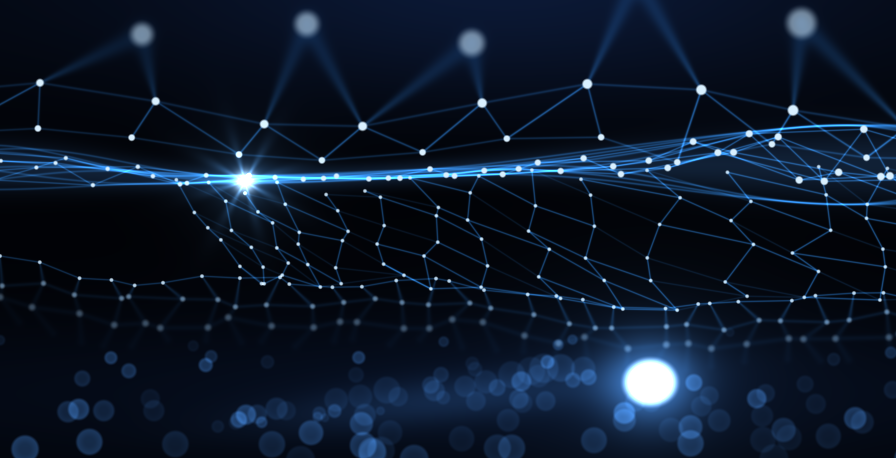
This background is drawn by a Shadertoy shader. Its source:

```glsl
const vec3 LINK_BLUE = vec3(0.14, 0.40, 0.66);
const vec3 NODE_WHITE = vec3(0.85, 0.94, 1.0);
const vec3 HAZE_BLUE = vec3(0.17, 0.33, 0.52);

float hash(vec2 p) {
    return fract(sin(dot(p, vec2(127.1, 311.7))) * 43758.5453);
}

float glow(float d, float w) {
    return exp(-d * d / (w * w));
}

float disc(vec2 p, vec2 c, float r, float soft) {
    return 1.0 - smoothstep(r - soft, r + soft, length(p - c));
}

// Soft segment whose width runs from wa to wb; wide parts fade
float link(vec2 p, vec2 a, vec2 b, float wa, float wb) {
    vec2 ab = b - a;
    float h = clamp(dot(p - a, ab) / dot(ab, ab), 0.0, 1.0);
    float w = mix(wa, wb, h);
    return glow(length(p - a - ab * h), w) * sqrt(0.0022 / w);
}

// Guide curves of the surface
float ribbonCentre(float x) {
    return 0.608 + 0.032 * smoothstep(0.5, 1.4, x) + 0.027 * (1.0 - smoothstep(0.0, 0.5, x));
}

float ribbonHalf(float x) {
    return 0.009 + 0.04 * (1.0 - smoothstep(0.0, 0.5, x)) + 0.085 * smoothstep(0.9, 2.0, x);
}

float lowerEdge(float x) {
    return 0.385 + 0.045 * (1.0 - smoothstep(0.0, 0.25, x))
        - 0.055 * smoothstep(0.9, 1.45, x) + 0.03 * smoothstep(1.5, 1.95, x);
}

// Node positions of each net
vec2 canopyNode(float row, float i) {
    if (row < 0.5) return vec2(0.31 + 0.36 * i, 0.925 + 0.025 * sin(i * 2.0) + (i == 3.0 ? 0.13 : 0.0));
    float x = 0.1 + (row < 1.5 ? 0.235 : 0.2) * i + 0.05 * (hash(vec2(i, row)) - 0.5);
    float wave = cos(4.8 * (x - 0.05));
    if (row < 1.5) return vec2(x, 0.77 + 0.05 * wave);
    return vec2(x, 0.685 + 0.035 * wave - 0.3 * max(x - 1.25, 0.0) * step(x, 1.6));
}

vec2 ribbonNode(float i) {
    float x = 0.045 * (i + hash(vec2(i, 3.0)));
    return vec2(x, ribbonCentre(x) + ribbonHalf(x) * (2.0 * hash(vec2(i, 8.0)) - 1.0));
}

vec2 curtainNode(float i, float j) {
    float t = j / 5.0;
    vec2 jitter = vec2(hash(vec2(i, j)), hash(vec2(j + 20.0, i))) - 0.5;
    float x = 0.4 + 0.06 * i + 0.0045 * i * i + 0.16 * t * exp(-0.25 * i);
    x += jitter.x * (0.03 + 0.006 * i);
    return vec2(x, mix(ribbonCentre(x) - 0.02, lowerEdge(x), t) + 0.035 * jitter.y);
}

vec2 fringeNode(float i, float k) {
    float x = 0.07 * (i + 0.8 * hash(vec2(i, k + 40.0)));
    return vec2(x, lowerEdge(x) - 0.045 * k + 0.025 * (hash(vec2(k + 60.0, i)) - 0.5));
}

void mainImage(out vec4 fragColor, in vec2 fragCoord) {
    vec2 p = fragCoord / iResolution.y;

    // Night gradient with haze above and below
    vec3 col = vec3(0.004, 0.008, 0.022);
    col += vec3(0.04, 0.09, 0.19) * smoothstep(0.6, 1.05, p.y) * (0.25 + 0.75 * glow(p.x - 1.1, 0.75));
    col += vec3(0.02, 0.05, 0.105) * glow(p.y - 0.14, 0.17) * (0.5 + 0.5 * glow(p.x - 1.1, 0.8));
    col += HAZE_BLUE * 0.3 * glow(p.y - 0.02 - 0.11 * p.x, 0.05) * glow(p.x - 1.0, 0.4);
    col += HAZE_BLUE * 0.35 * glow(p.y - ribbonCentre(p.x), 0.02 + 0.6 * ribbonHalf(p.x));

    float lines = 0.0, nodes = 0.0;

    // Upper canopy: blurred beams, then two rows of sharp nodes
    for (float i = 0.0; i < 5.0; i++) {
        vec2 a = canopyNode(0.0, i);
        float k = floor((a.x - 0.1) / 0.235);
        for (float s = 0.0; s < 2.0; s++)
            lines += 0.6 * link(p, a, canopyNode(1.0, k + s), 0.024, 0.003);
        nodes += 0.5 * disc(p, a, 0.023 + 0.002 * i, 0.012);
    }
    for (float i = -1.0; i < 10.0; i++) {
        vec2 a = canopyNode(1.0, i), b = canopyNode(2.0, i);
        float k = floor((a.x - 0.1) / 0.2);
        lines += 0.75 * link(p, a, canopyNode(2.0, k), 0.0025, 0.0025);
        lines += 0.55 * link(p, a, canopyNode(2.0, k + 1.0), 0.0025, 0.0025);
        lines += 0.35 * link(p, a, canopyNode(1.0, i + 1.0), 0.003, 0.003);
        lines += 0.35 * link(p, b, canopyNode(2.0, i + 1.0), 0.0025, 0.0025);
        nodes += disc(p, a, 0.008 + 0.002 * a.x, 0.003) + disc(p, b, 0.007, 0.0025);
    }

    // Horizon ribbon: crossing chords and long fibres
    for (float i = -6.0; i < 44.0; i++) {
        vec2 a = ribbonNode(i);
        lines += 0.5 * link(p, a, ribbonNode(i + 2.0), 0.002, 0.002);
        lines += 0.5 * link(p, a, ribbonNode(i + 5.0), 0.002, 0.002);
        nodes += disc(p, a, 0.004 + 0.0022 * a.x, 0.0025);
    }
    for (float i = 0.0; i < 7.0; i++) {
        float y = ribbonCentre(p.x) + ribbonHalf(p.x) * sin(2.4 * i + p.x * (1.0 + 0.4 * i));
        lines += 0.45 * glow(p.y - y, 0.0025);
    }

    // Hanging curtain between the ribbon and the lower edge
    for (float i = 0.0; i < 15.0; i++)
    for (float j = 0.0; j < 6.0; j++) {
        vec2 a = curtainNode(i, j);
        if (j < 5.0) lines += 0.55 * link(p, a, curtainNode(i, j + 1.0), 0.002, 0.002);
        float side = hash(vec2(i + 9.0, j)) > 0.6 ? 0.5 : 0.16;
        lines += side * link(p, a, curtainNode(i + 1.0, min(j + 1.0, 5.0)), 0.002, 0.002);
        nodes += 0.85 * disc(p, a, 0.0038, 0.0022);
    }

    // Lower fringe, losing focus row by row
    for (float k = 0.0; k < 3.0; k++)
    for (float i = -1.0; i < 29.0; i++) {
        vec2 a = fringeNode(i, k);
        float w = 0.002 + 0.002 * k, fade = 1.0 / (1.0 + 1.3 * k);
        lines += 0.45 * fade * link(p, a, fringeNode(i + 1.0, k), w, w);
        lines += 0.35 * fade * link(p, a, fringeNode(i, k + 1.0), w, w + 0.003);
        nodes += 0.8 * fade * disc(p, a, 0.004 + 0.0015 * k, 0.002 + 0.0015 * k);
    }
    col += LINK_BLUE * lines * (0.75 + 0.2 * p.x);
    col = mix(col, NODE_WHITE, min(nodes, 1.0));

    // Bokeh: scattered discs, then a denser diagonal trail
    for (float i = 0.0; i < 110.0; i++) {
        float t = hash(vec2(i, 70.0)), x = 2.0 * hash(vec2(i, 71.0));
        vec2 c = vec2(x, 0.28 - 0.29 * t);
        if (i > 79.0) c = vec2(0.4 + 0.45 * x, 0.05 + 0.055 * x + 0.05 * t);
        float r = 0.009 + 0.023 * t;
        float rim = 0.75 + 0.25 * smoothstep(0.3, 1.0, length(p - c) / r);
        col += HAZE_BLUE * rim * (0.15 + 0.5 * pow(hash(vec2(i, 72.0)), 2.0)) * disc(p, c, r, 0.004);
    }

    // Small starburst on the horizon
    vec2 q = p - vec2(0.535, 0.603);
    float d = length(q), angle = atan(q.y, q.x);
    float rays = pow(abs(sin(angle * 4.0 + 0.5)), 8.0) * exp(-d * 22.0);
    col += vec3(0.3, 0.55, 0.8) * (0.6 * exp(-d * 20.0) + 0.8 * rays + 0.5 * glow(q.y, 0.004) * glow(q.x, 0.1));
    col += NODE_WHITE * 1.2 * glow(d, 0.021);

    // Large out-of-focus light
    q = p - vec2(1.42, 0.165);
    d = length(q * vec2(0.88, 1.0));
    col += vec3(0.25, 0.47, 0.72) * (0.75 * glow(d, 0.085) + 0.3 * exp(-d * 8.0));
    col += NODE_WHITE * 1.2 * (1.0 - smoothstep(0.035, 0.06, d));

    fragColor = vec4(min(col, 1.0), 1.0);
}
```
